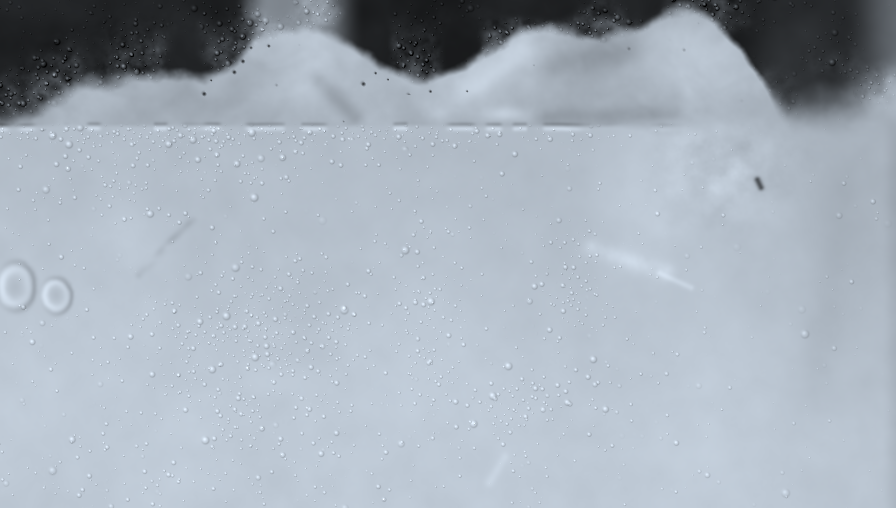
Reproduce this texture procedurally as a Shadertoy shader.

```glsl
// Melting ice in a glass: a dark backdrop, a wet ice ridge, and pale water full of bubbles.
// Everything is composed as one brightness value, then given a cool tint. The ridge is a
// spline, the folds are soft strokes, and bubbles and droplets come from jittered cell layers.

#define ASPECT 1.766
#define TINT vec3(0.945, 1.0, 1.06)
#define WATERLINE 0.752
#define WATER_TOP 0.738
#define WATER_LOW 0.797
#define BACKDROP 0.13
#define BUBBLE_GAIN 0.15
#define DROP_GAIN 0.30

const float RIDGE[25] = float[25](
    .764, .789, .826, .844, .849, .849, .858, .925, .943, .922, .881, .845, .858,
    .897, .943, .945, .927, .936, .977, .970, .885, .785, .785, .800, .840);

vec2 hash2(vec2 p) {
    vec3 q = fract(p.xyx * vec3(.1031, .1030, .0973));
    q += dot(q, q.yzx + 33.33);
    return fract((q.xx + q.yz) * q.zy);
}

float noise(vec2 p) {
    vec2 i = floor(p), f = fract(p);
    f = f * f * (3.0 - 2.0 * f);
    return mix(mix(hash2(i).x, hash2(i + vec2(1, 0)).x, f.x),
               mix(hash2(i + vec2(0, 1)).x, hash2(i + 1.0).x, f.x), f.y);
}

// Layered noise centred on zero
float fbm(vec2 p) {
    float sum = -0.47, amp = 0.5;
    for (int i = 0; i < 4; i++) {
        sum += amp * noise(p);
        p = mat2(1.6, 1.2, -1.2, 1.6) * p + 7.3;
        amp *= 0.5;
    }
    return sum;
}

// Catmull-Rom curve through the evenly spaced ridge heights
float ridgeHeight(float u) {
    float t = clamp(u, 0.0, 0.9999) * 24.0, f = fract(t);
    int i = int(t);
    float a = RIDGE[max(i - 1, 0)], b = RIDGE[i], c = RIDGE[i + 1], d = RIDGE[min(i + 2, 24)];
    return b + 0.5 * f * (c - a + f * (2.0*a - 5.0*b + 4.0*c - d + f * (3.0*(b - c) + d - a)));
}

float blob(vec2 p, vec2 center, vec2 size) {
    vec2 q = (p - center) / size;
    return exp(-dot(q, q));
}

float stroke(vec2 p, vec2 a, vec2 b, float width) {
    vec2 pa = p - a, ba = b - a;
    float d = length(pa - ba * clamp(dot(pa, ba) / dot(ba, ba), 0.0, 1.0)) / width;
    return exp(-d * d);
}

// Bright core with a rim shaded on the lower right
float bead(vec2 q) {
    vec2 h = q - vec2(-.2, .25);
    float rim = exp(-12.0 * pow(length(q) - 1.0, 2.0));
    return 1.1 * exp(-3.0 * dot(h, h)) - rim * (0.35 + 0.25 * (q.x - q.y));
}

// One layer of beads; the share of occupied cells follows density
float beads(vec2 p, float scale, float density) {
    mat2 turn = mat2(.857, .515, -.515, .857);
    vec2 g = turn * p * scale + scale, a = hash2(floor(g)), b = hash2(floor(g) + 91.7);
    vec2 q = (fract(g) - 0.31 - 0.38 * a) / mix(0.11, 0.23, b.x * b.x);
    return bead(q * turn) * smoothstep(b.y - 0.03, b.y + 0.03, density);
}

float hollowRing(vec2 p, vec2 center, vec2 size) {
    vec2 q = (p + 0.006 * fbm(p * 30.0) - center) / size;
    float d = length(q);
    return exp(-16.0 * pow(d - 0.8, 2.0)) * (0.07 - 0.05 * q.x)
         - exp(-30.0 * pow(d - 1.12, 2.0)) * (0.07 + 0.05 * q.x) - 0.04 * exp(-5.0 * d * d);
}

float backdrop(vec2 p) {
    float v = BACKDROP + 0.09 * fbm(p * 9.0);
    v += 0.40 * smoothstep(.46, .53, p.x) * smoothstep(.72, .63, p.x);
    v += 0.05 * smoothstep(1.45, 1.55, p.x) + 0.22 * smoothstep(1.66, 1.77, p.x);
    // Droplets clump and gather close to the ridge
    float wet = smoothstep(.16, .01, p.y - ridgeHeight(p.x / ASPECT));
    float clump = smoothstep(.3, .7, noise(p * 11.0)) * (0.25 + 0.6 * wet);
    v += 0.25 * wet * clump * (0.5 + 2.0 * fbm(p * 45.0));
    return v + DROP_GAIN * clump * (beads(p, 36.0, clump) + beads(p, 62.0, 0.2 + clump));
}

float ridgeIce(vec2 p) {
    float v = 0.705 + 0.20 * fbm(p * vec2(6, 8) + 2.0 * fbm(p * 4.0)) + 0.05 * fbm(p * 30.0);
    v += 0.06 * blob(p, vec2(1.36, .88), vec2(.09, .08)) + 0.06 * blob(p, vec2(.60, .87), vec2(.07));
    v += 0.06 * stroke(p, vec2(.86, .78), vec2(1.03, .90), .03);
    v += 0.10 * blob(p, vec2(.995, .775), vec2(.045, .014));
    v -= 0.08 * stroke(p, vec2(1.08, .87), vec2(1.24, .90), .03);
    v -= 0.09 * stroke(p, vec2(.63, .84), vec2(.70, .77), .018);
    v -= 0.06 * stroke(p, vec2(1.08, .77), vec2(1.33, .775), .016);
    v -= 0.12 * blob(p, vec2(0.0, .80), vec2(.10, .05));
    // Dark wet pits along the middle gap and the left shoulder
    float pits = blob(p, vec2(.83, .85), vec2(.09, .04)) + blob(p, vec2(.44, .88), vec2(.07, .06));
    return v - 0.45 * max(beads(p + 3.1, 34.0, 0.9 * pits), 0.0);
}

float water(vec2 p) {
    float v = mix(WATER_LOW, WATER_TOP, smoothstep(.1, .72, p.y));
    v += 0.05 * fbm(p * 3.5) + 0.035 * fbm(p * 20.0);
    v -= 0.035 * smoothstep(1.35, 1.70, p.x) + 0.06 * smoothstep(1.735, 1.775, p.x);
    v -= 0.03 * stroke(p, vec2(1.66, .62), vec2(1.61, .25), .04);
    // Frosted patches, cracks and a dark fleck
    v += 0.045 * blob(p, vec2(1.27, .60), vec2(.10, .13)) + 0.03 * blob(p, vec2(.25, .56), vec2(.08, .1));
    v += 0.20 * blob(p, vec2(1.43, .70), vec2(.13, .14)) * (fbm(p * 24.0) + 0.15);
    v += 0.06 * stroke(p, vec2(1.17, .51), vec2(1.31, .465), .018) * (1.0 + 2.0 * fbm(p * 25.0));
    v += 0.06 * stroke(p, vec2(1.30, .462), vec2(1.362, .434), .006);
    v -= 0.10 * stroke(p, vec2(.275, .46), vec2(.38, .57), .008) * noise(p * 45.0);
    v += 0.04 * stroke(p, vec2(.965, .05), vec2(.995, .10), .009);
    v -= 0.40 * stroke(p, vec2(1.493, .646), vec2(1.50, .631), .006);
    v += hollowRing(p, vec2(.030, .436), vec2(.034, .042));
    v += hollowRing(p, vec2(.110, .418), vec2(.028, .032));
    // Bubble clusters
    float dens = 0.07 + 0.6 * blob(p, vec2(.54, .36), vec2(.16, .10));
    dens += 0.35 * blob(p, vec2(.47, .22), vec2(.22, .15)) + 0.5 * blob(p, vec2(.85, .4), vec2(.05, .17));
    dens += 0.75 * blob(p, vec2(1.01, .19), vec2(.075, .06)) + 0.4 * blob(p, vec2(1.13, .42), vec2(.06, .13));
    dens += 0.3 * blob(p, vec2(.35, .68), vec2(.25, .09)) + 0.75 * blob(p, vec2(.4, .738), vec2(.8, .022));
    dens *= 1.0 - 0.7 * smoothstep(1.25, 1.5, p.x);
    return v + BUBBLE_GAIN * (beads(p, 30.0, dens * 0.55) + beads(p, 46.0, dens) + beads(p, 68.0, dens));
}

void mainImage(out vec4 fragColor, in vec2 fragCoord) {
    vec2 p = fragCoord / iResolution.xy * vec2(ASPECT, 1.0);
    float edge = ridgeHeight(p.x / ASPECT) - p.y + 0.035 * fbm(p * 18.0);
    float soft = 0.015 + 0.012 * smoothstep(.4, 0.0, p.x) + 0.055 * smoothstep(1.50, 1.6, p.x);
    float v = mix(backdrop(p), ridgeIce(p), smoothstep(-soft, soft, edge));
    // Water surface: broken glints on the left, melting into the ice on the right
    float rise = p.y - WATERLINE - 0.006 * fbm(p.xx * 6.0);
    float blur = 0.006 + 0.05 * smoothstep(1.2, 1.45, p.x);
    v = mix(v, water(p), smoothstep(blur, -blur, rise));
    float glint = smoothstep(1.38, 1.2, p.x) * smoothstep(.35, .8, noise(vec2(p.x * 38.0, 4.0)));
    v += glint * (0.10 * exp(-pow((rise + .005) / .005, 2.0)) - 0.10 * exp(-pow((rise - .004) / .004, 2.0)));
    fragColor = vec4(clamp(v * TINT, 0.0, 1.0), 1.0);
}
```
